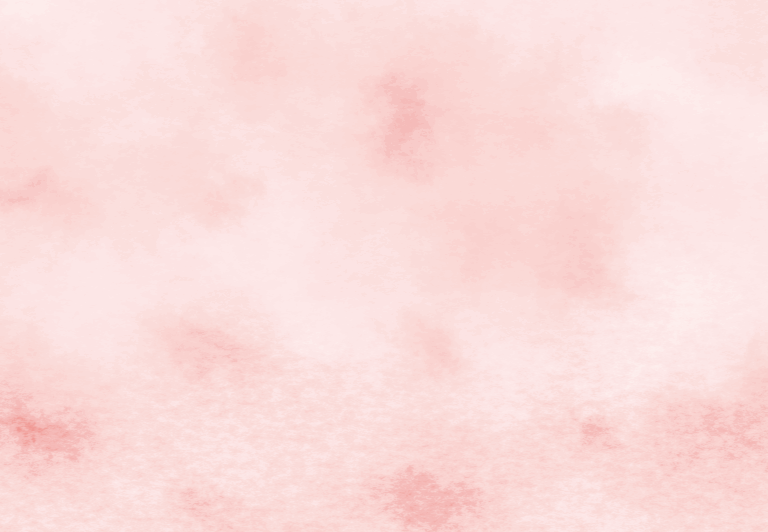
A WebGL 2 fragment shader for this texture:

```glsl
#version 300 es
precision highp float;

uniform vec2 u_resolution;
out vec4 outColor;

const int BLOTCH_COUNT = 13;
const float TONE_STEP = 0.08;

// Unit gradient for a lattice cell
vec2 cellGradient(vec2 cell) {
  uvec2 q = uvec2(ivec2(cell) + 4096);
  uint h = q.x * 1597334677u ^ q.y * 3812015801u;
  h = (h ^ (h >> 15)) * 2246822519u;
  h ^= h >> 13;
  float angle = float(h & 65535u) / 65536.0 * 6.28319;
  return vec2(cos(angle), sin(angle));
}

float gradientNoise(vec2 p) {
  vec2 i = floor(p), f = p - i;
  vec2 u = f * f * f * (f * (f * 6.0 - 15.0) + 10.0);
  float a = dot(cellGradient(i), f);
  float b = dot(cellGradient(i + vec2(1, 0)), f - vec2(1, 0));
  float c = dot(cellGradient(i + vec2(0, 1)), f - vec2(0, 1));
  float d = dot(cellGradient(i + vec2(1, 1)), f - vec2(1, 1));
  return mix(mix(a, b, u.x), mix(c, d, u.x), u.y);
}

float fbm(vec2 p, int octaves, float gain) {
  float sum = 0.0, amplitude = 1.0;
  for (int i = 0; i < octaves; i++) {
    sum += amplitude * gradientNoise(p);
    p = mat2(1.94, 0.32, -0.32, 1.94) * p + 17.3;
    amplitude *= gain;
  }
  return sum;
}

float softSpot(vec2 p, vec2 center, vec2 radius) {
  vec2 d = (p - center) / radius;
  return exp(-dot(d, d));
}

// Evenly scattered pigment, stronger towards the bottom
float blotches(vec2 p, float aspect) {
  float sum = 0.0;
  for (int i = 1; i <= BLOTCH_COUNT; i++) {
    float n = float(i);
    vec2 spot = fract(0.5 + n * vec2(0.7549, 0.5698));
    vec2 radius = vec2(0.04 + 0.07 * fract(n * 0.37), 0.035 + 0.035 * fract(n * 0.71));
    vec2 center = spot * vec2(aspect, 1.0);
    vec2 leaning = p + vec2((p.y - center.y) * 0.5, 0.0);
    sum += mix(0.55, 0.18, spot.y) * softSpot(leaning, center, radius);
  }
  return sum;
}

// Flat tone bands with smoothed borders
float posterize(float tone, float stepSize) {
  float x = tone / stepSize;
  float width = clamp(0.6 * fwidth(x), 0.001, 1.0);
  return (floor(x) + clamp((fract(x) - 0.5) / width + 0.5, 0.0, 1.0)) * stepSize;
}

vec3 pinkRamp(float tone) {
  vec3 color = mix(vec3(0.992, 0.935, 0.93), vec3(0.99, 0.90, 0.90), smoothstep(0.0, 0.26, tone));
  color = mix(color, vec3(0.982, 0.86, 0.85), smoothstep(0.24, 0.50, tone));
  color = mix(color, vec3(0.978, 0.82, 0.81), smoothstep(0.48, 0.72, tone));
  color = mix(color, vec3(0.96, 0.73, 0.72), smoothstep(0.70, 1.0, tone));
  return mix(color, vec3(0.94, 0.60, 0.58), smoothstep(0.98, 1.4, tone));
}

void main() {
  vec2 p = gl_FragCoord.xy / u_resolution.y;
  float aspect = u_resolution.x / u_resolution.y;
  float side = abs(p.x / aspect - 0.5) * 2.0;

  // Ragged displacement of all washes
  vec2 warp = vec2(fbm(p * 7.0 + 3.1, 6, 0.7), fbm(p * 7.0 + 41.7, 6, 0.7));
  vec2 q = p + 0.05 * warp;

  // Broad washes, pale at the sides
  float tone = 0.26 + 0.50 * fbm(q * vec2(2.0, 2.7) + 8.4, 4, 0.5);
  tone += 0.27 * softSpot(q, vec2(0.53 * aspect, 0.58), vec2(0.46, 0.42));
  tone -= 0.14 * softSpot(vec2(side, q.y), vec2(0.72, 0.43), vec2(0.22, 0.13));
  tone += blotches(q, aspect);

  // Deeper lower corners
  float low = 1.0 - smoothstep(0.05, 0.45, q.y);
  tone += low * (0.12 + 0.15 * smoothstep(0.6, 1.0, side));
  tone += 0.36 * softSpot(vec2(side, q.y), vec2(0.95, 0.2), vec2(0.22, 0.13));

  // Dry horizontal fibres, roughest near the bottom
  float roughness = 1.0 - smoothstep(0.12, 0.50, p.y + 0.25 * gradientNoise(p * 3.0 + 5.0));
  float fibres = fbm(p * vec2(28.0, 60.0), 4, 0.85);
  tone += mix(0.06, 0.23, roughness) * fibres;

  outColor = vec4(pinkRamp(posterize(tone, TONE_STEP)), 1.0);
}
```
